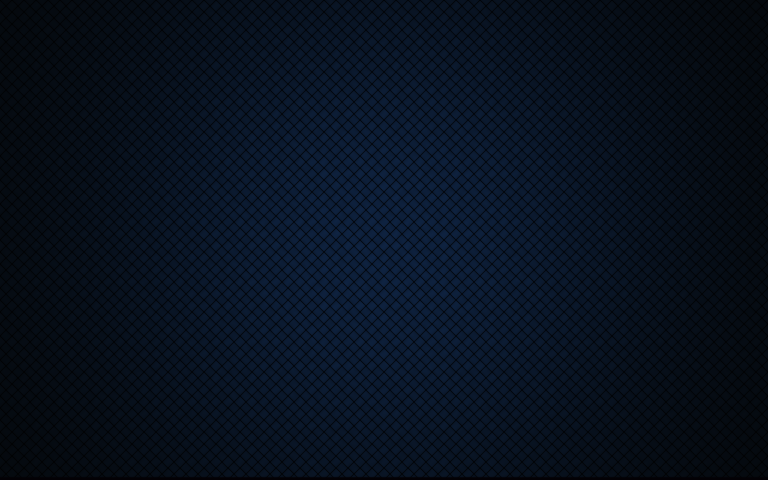
Reproduce this pattern procedurally as a WebGL 1 fragment shader.

```glsl
precision highp float;

uniform vec2 u_resolution;

const float DIAMONDS_PER_HEIGHT = 40.0;
const vec3 CORE_BLUE = vec3(0.052, 0.124, 0.232);
const vec3 EDGE_BLACK = vec3(0.015, 0.027, 0.038);
const vec3 BASE_STRIP = vec3(0.010, 0.004, 0.020);

// Soft circular light, measured in canvas heights
float radialGlow(vec2 p, vec2 center, float spread) {
  vec2 d = p - center;
  return exp(-dot(d, d) / spread);
}

// Turns the square grid by 45 degrees; one unit is one tile
vec2 diagonalGrid(vec2 p, float count) {
  return vec2(p.x + p.y, p.x - p.y) * count;
}

// Darkness of the seams in each of the two directions
vec2 seams(vec2 cell, float halfWidth, float blur) {
  vec2 edge = 0.5 - abs(cell - 0.5);
  return 1.0 - smoothstep(halfWidth - blur, halfWidth + blur, edge);
}

// Alternating strands, dimmed where they dive under a neighbour
float weaveShade(vec2 grid, vec2 cell) {
  vec2 id = floor(grid);
  float over = mod(id.x + id.y, 2.0);
  float along = mix(cell.x, cell.y, over);
  float arch = 4.0 * along * (1.0 - along);
  return 0.90 + 0.16 * arch + mix(-0.03, 0.03, over);
}

// Faint fibre variation from layered sines
float fibreGrain(vec2 grid) {
  float coarse = sin(grid.x * 1.7 + sin(grid.y * 2.3));
  float fine = sin(grid.y * 4.1 + sin(grid.x * 3.7));
  return 1.0 + 0.02 * coarse + 0.02 * fine;
}

void main() {
  vec2 p = (gl_FragCoord.xy - 0.5 * u_resolution) / u_resolution.y;
  float pixel = 1.0 / u_resolution.y;

  // Blue glow fading to black at the sides
  float glow = radialGlow(p, vec2(0.0), 0.35);
  vec3 color = mix(EDGE_BLACK, CORE_BLUE, glow);

  // Woven diamond tiles with dark seams
  vec2 grid = diagonalGrid(p, DIAMONDS_PER_HEIGHT);
  vec2 cell = fract(grid);
  float blur = max(0.04, 0.7 * pixel * DIAMONDS_PER_HEIGHT);
  vec2 seam = seams(cell, 0.06, blur);
  float tile = (1.0 - 0.62 * seam.x) * (1.0 - 0.62 * seam.y);
  color *= tile * weaveShade(grid, cell) * fibreGrain(grid);

  // Thin dark strip along the base
  float strip = 1.0 - smoothstep(0.006 - pixel, 0.006 + pixel, p.y + 0.5);
  color = mix(color, BASE_STRIP, strip);

  gl_FragColor = vec4(color, 1.0);
}
```
